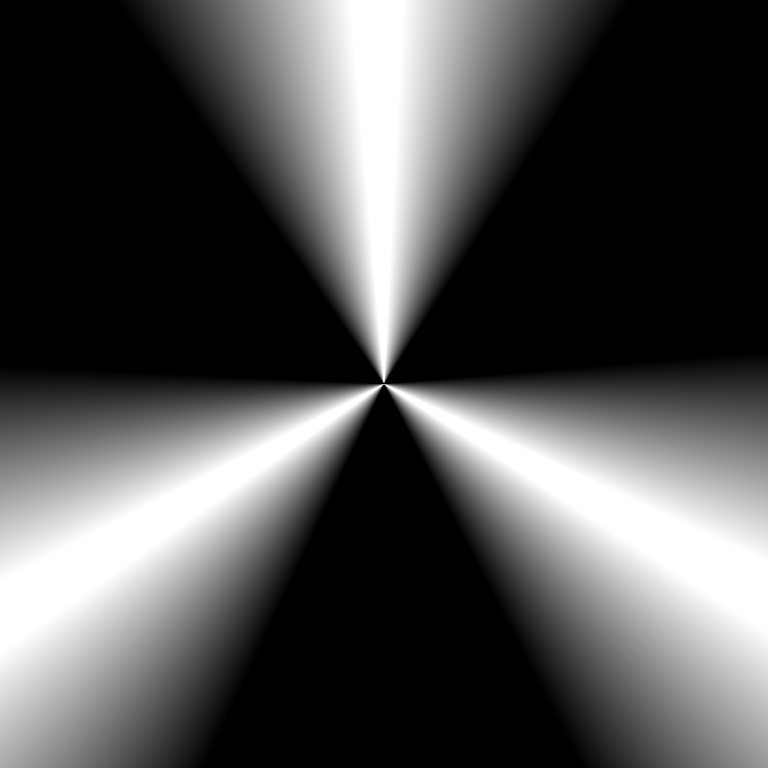
Write a three.js fragment shader that draws this background.

```glsl
// Three soft white beams fan out from the centre of a black field.
// The polar angle is folded into three equal sectors, and brightness
// falls off evenly with the angle from the nearest beam axis.

varying vec2 vUv;

const float TAU = 6.2831853;

// Angle in radians between a direction and the nearest of evenly spaced axes.
float angleToAxis(vec2 dir, float count, float turn) {
    float sector = TAU / count;
    float angle = atan(dir.x, dir.y) + turn;
    return abs(mod(angle + 0.5 * sector, sector) - 0.5 * sector);
}

void main() {
    vec2 fromCentre = vUv - 0.5;

    // The first axis points up, leaning slightly to the left.
    float offAxis = angleToAxis(fromCentre, 3.0, 0.019);

    // Solid white core, then a linear fade to the black gaps.
    float beam = clamp((0.59 - offAxis) / (0.59 - 0.068), 0.0, 1.0);

    gl_FragColor = vec4(vec3(beam), 1.0);
}
```
